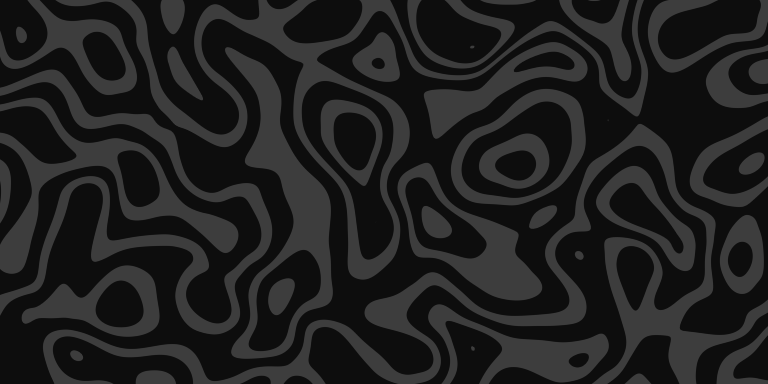
Give the GLSL for this pattern, as a WebGL 2 fragment shader.

```glsl
#version 300 es
precision highp float;
// Dark topographic bands: wavy contour rings around irregular hills and hollows.

uniform vec2 u_resolution;
out vec4 fragColor;

const vec3 INK = vec3(0.05);
const vec3 ASH = vec3(0.24);
const float TAU = 6.2831853;

// Unit gradient vector for a lattice corner, from an integer hash.
vec2 cornerGradient(vec2 cell) {
    uvec2 q = uvec2(ivec2(cell)) * uvec2(1597u, 3812u) + uvec2(7919u, 104729u);
    uint h = (q.x ^ (q.y << 7)) * 747796405u + 12345u;
    h = (h ^ (h >> 15)) * 277803737u;
    h ^= h >> 13;
    float angle = TAU * float(h & 65535u) / 65536.0;
    return vec2(cos(angle), sin(angle));
}

// Smooth gradient noise, centred on zero.
float gradientNoise(vec2 p) {
    vec2 cell = floor(p);
    vec2 f = p - cell;
    vec2 fade = f * f * f * (f * (f * 6.0 - 15.0) + 10.0);
    vec2 right = vec2(1.0, 0.0);
    vec2 up = vec2(0.0, 1.0);
    float a = dot(cornerGradient(cell), f);
    float b = dot(cornerGradient(cell + right), f - right);
    float c = dot(cornerGradient(cell + up), f - up);
    float d = dot(cornerGradient(cell + 1.0), f - 1.0);
    return mix(mix(a, b, fade.x), mix(c, d, fade.x), fade.y);
}

mat2 rotation(float angle) {
    float c = cos(angle), s = sin(angle);
    return mat2(c, s, -s, c);
}

// Terrain height: bent broad hills plus a faint finer layer.
float terrain(vec2 p, float warp, float detail) {
    vec2 bend = vec2(gradientNoise(p * 0.8 + 31.7), gradientNoise(p * 0.8 + 67.3));
    vec2 q = p + warp * bend;
    return gradientNoise(q) + detail * gradientNoise(rotation(0.9) * q * 2.0 + 13.4);
}

// Coverage of the bands centred on whole levels; share is their part of a period.
float contourBand(float level, float share, float softness) {
    float distanceToCentre = abs(fract(level + 0.5) - 0.5);
    float halfWidth = 0.5 * share;
    return 1.0 - smoothstep(halfWidth - softness, halfWidth + softness, distanceToCentre);
}

void main() {
    vec2 p = gl_FragCoord.xy / u_resolution.y;
    vec2 site = rotation(0.45) * p * 4.0 + vec2(5.3, 9.1);

    // Height counted in contour periods
    float level = terrain(site, 0.4, 0.14) / 0.26;

    // Edge width follows the slope so every rim is equally crisp
    float slope = length(vec2(dFdx(level), dFdy(level)));
    float band = contourBand(level, 0.41, max(0.65 * slope, 0.002));

    fragColor = vec4(mix(INK, ASH, band), 1.0);
}
```
